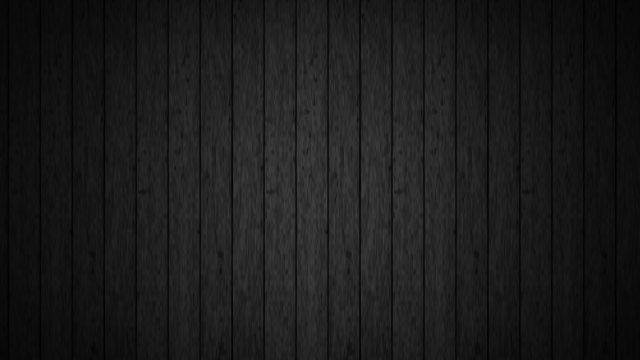
Give the GLSL for this texture, as a Shadertoy shader.

```glsl
float hash(vec2 p) {
    vec3 q = fract(vec3(p.xyx) * 0.1031);
    q += dot(q, q.yzx + 33.33);
    return fract((q.x + q.y) * q.z);
}

float noise(vec2 p) {
    vec2 cell = floor(p), f = fract(p);
    f = f * f * (3.0 - 2.0 * f);
    return mix(mix(hash(cell), hash(cell + vec2(1, 0)), f.x),
               mix(hash(cell + vec2(0, 1)), hash(cell + vec2(1, 1)), f.x), f.y);
}

float fbm(vec2 p) {
    float sum = 0.0, amp = 0.5;
    for (int i = 0; i < 4; i++) {
        sum += amp * noise(p);
        p = p * 2.03 + 17.1;
        amp *= 0.5;
    }
    return sum;
}

// Grain of one board: across runs 0..1 over its width, y over the height
float woodGrain(float across, float y, float kind) {
    vec2 seed = vec2(kind * 37.0, kind * 13.0);
    float bend = fbm(vec2(across * 1.5, y * 4.0) + seed) - 0.47;
    float x = across + 0.12 * bend;

    float fibres = noise(vec2(x * 15.0, y * 14.0) + seed) - 0.5;
    float fine = noise(vec2(across * 25.0, y * 70.0) + seed) - 0.5;
    float bands = noise(vec2(x * 4.0, y * 2.5) + seed + 50.0) - 0.5;

    // Arched growth rings on the plain-sawn boards
    float field = fbm(vec2(x * 2.0, y * 2.6) + seed + 9.0);
    float rings = sin(field * 42.0 + x * 12.0);
    float ringStrength = mix(0.03, 0.08, step(1.5, kind));

    // Short dark pores, and knots near the edge of one kind of board
    float pores = smoothstep(0.65, 0.85, noise(vec2(across * 14.0, y * 45.0) + seed + 80.0));
    float patches = noise(vec2(across * 3.0, y * 6.0) + seed + 30.0);
    patches += kind > 2.5 ? 0.3 * smoothstep(0.5, 0.9, across) : 0.0;
    pores *= smoothstep(0.5, 0.85, patches);

    return 1.0 + 0.24 * fibres + 0.36 * fine + 0.14 * bands
         + ringStrength * rings - 0.35 * pores;
}

void mainImage(out vec4 fragColor, in vec2 fragCoord) {
    vec2 uv = fragCoord / iResolution.xy;

    // Twenty boards, with four kinds in rotation
    float boardX = (uv.x - 0.0130) / 0.04996;
    float kind = mod(floor(boardX), 4.0);
    float across = fract(boardX);
    float shade = woodGrain(across, uv.y, kind);
    shade *= 0.96 + 0.10 * hash(vec2(kind, 4.7));

    // Thin seams, uneven along their length, with a soft shadow
    float seamDist = min(across, 1.0 - across);
    float seamId = floor(boardX + 0.5);
    float depth = mod(seamId, 4.0) > 2.5 ? 0.85 : 0.68;
    depth *= 0.82 + 0.3 * noise(vec2(mod(seamId, 4.0) * 7.0, uv.y * 14.0));
    float pixel = 20.0 / iResolution.x;
    shade *= 1.0 - depth * (1.0 - smoothstep(0.004, 0.018 + 0.8 * pixel, seamDist));
    shade *= 1.0 - 0.13 * exp(-seamDist * 18.0);
    shade *= 1.0 + 0.05 * exp(-pow((across - 0.08) / 0.03, 2.0));

    // Wide glow in the middle, fading mostly to the sides
    vec2 p = uv * 2.0 - vec2(1.0, 0.96);
    float light = 0.040 + 0.160 * exp(-2.2 * p.x * p.x - 0.68 * p.y * p.y);
    light *= 1.0 - 0.3 * smoothstep(0.8, 1.5, length(p));

    fragColor = vec4(vec3(light * shade), 1.0);
}
```
